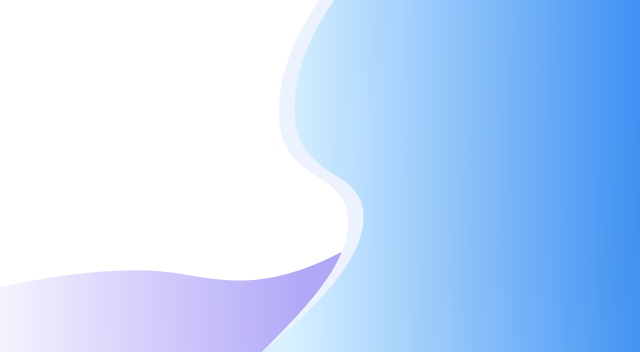
Give the GLSL for this background, as a Shadertoy shader.

```glsl
// Flowing abstract backdrop: a blue panel with a pale wavy rim and a lilac hill on white.

// Cubic through two knots, each given as (position, value, slope).
float hermite(float t, vec3 a, vec3 b) {
    float span = b.x - a.x;
    float s = clamp((t - a.x) / span, 0.0, 1.0);
    float r = 1.0 - s;
    return mix(a.y, b.y, s * s * (3.0 - 2.0 * s))
         + span * s * r * (a.z * r - b.z * s);
}

// Smooth curve through five knots in ascending position.
float curve(float t, vec3 a, vec3 b, vec3 c, vec3 d, vec3 e) {
    if (t < b.x) return hermite(t, a, b);
    if (t < c.x) return hermite(t, b, c);
    if (t < d.x) return hermite(t, c, d);
    return hermite(t, d, e);
}

// Antialiased coverage where the signed value is positive.
float cover(float d) {
    float pixel = length(vec2(dFdx(d), dFdy(d)));
    return clamp(0.5 + d / max(pixel, 1e-6), 0.0, 1.0);
}

void mainImage(out vec4 fragColor, in vec2 fragCoord) {
    vec2 uv = fragCoord / iResolution.xy;

    // Wavy borders: x as a function of height for the panel and its rim
    float panelEdge = curve(uv.y, vec3(0.0, 0.411, 0.63), vec3(0.385, 0.568, 0.0),
        vec3(0.501, 0.525, -0.93), vec3(0.693, 0.460, 0.0), vec3(1.0, 0.522, 0.375));
    float rimEdge = curve(uv.y, vec3(0.0, 0.409, 0.55), vec3(0.371, 0.544, 0.0),
        vec3(0.494, 0.499, -0.93), vec3(0.686, 0.436, 0.0), vec3(1.0, 0.499, 0.375));

    // Hill top: height as a function of x
    float hillTop = curve(uv.x, vec3(0.0, 0.184, 0.40), vec3(0.215, 0.232, 0.0),
        vec3(0.289, 0.220, -0.31), vec3(0.374, 0.203, 0.0), vec3(0.533, 0.284, 0.96));

    // Horizontal gradients, tilted very slightly
    float across = uv.x + 0.012 * (uv.y - 0.5);
    vec3 lilac = mix(vec3(0.96, 0.95, 0.995), vec3(0.69, 0.655, 0.968),
        clamp(across / 0.48, 0.0, 1.0));
    vec3 blue = mix(vec3(0.85, 0.945, 1.0), vec3(0.63, 0.81, 0.985),
        clamp((across - 0.443) / 0.208, 0.0, 1.0));
    blue = mix(blue, vec3(0.25, 0.57, 0.95), clamp((across - 0.651) / 0.349, 0.0, 1.0));

    // Layers from back to front
    vec3 color = vec3(1.0);
    color = mix(color, lilac, cover(hillTop - uv.y));
    color = mix(color, vec3(0.93, 0.953, 0.996), cover(uv.x - rimEdge));
    color = mix(color, blue, cover(uv.x - panelEdge));
    fragColor = vec4(color, 1.0);
}
```
